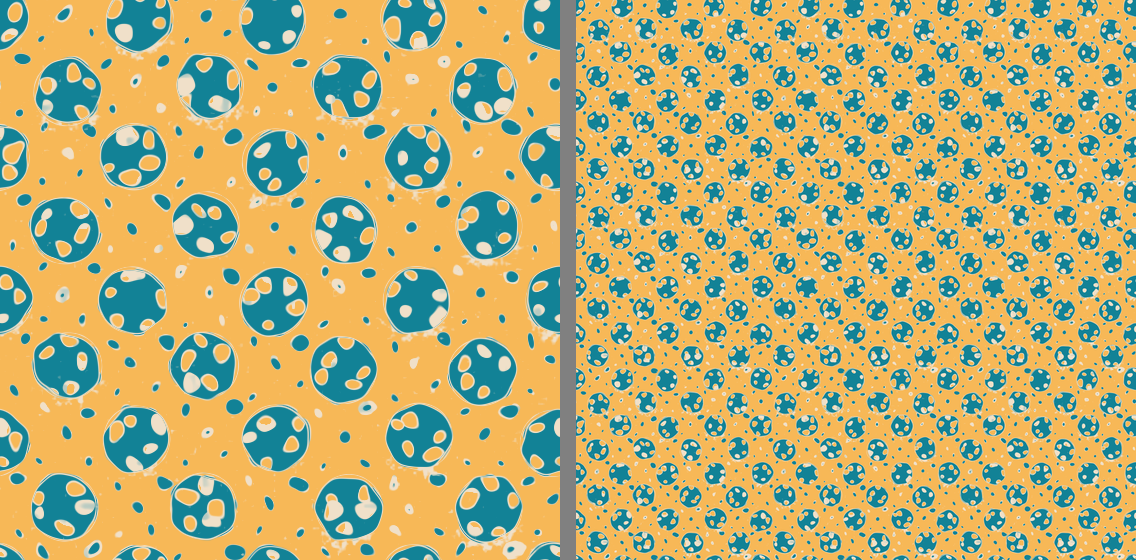
Left: one tile. Right: repeated 3 by 3.
Write a Shadertoy shader that draws this pattern.

```glsl
// Seamless staggered grid of teal discs pierced by cream-lined holes, on flat orange.
// Each of the 4 by 4 cells holds two discs, each with five loose blobs around it;
// hashed sizes and wrapping noise vary the outlines, fills and crumbs.

const float TAU = 6.2831853;
const vec3 ORANGE = vec3(0.97, 0.72, 0.34);
const vec3 TEAL = vec3(0.07, 0.51, 0.59);
const vec3 CREAM = vec3(0.94, 0.88, 0.79);
const vec3 MIST = vec3(0.66, 0.77, 0.75);

// Blob offsets from the disc centre and blob radii, in cells
const vec2 SPOT[5] = vec2[5](vec2(0.19, -0.30), vec2(-0.17, -0.30), vec2(0.345, -0.165),
                             vec2(0.145, 0.36), vec2(0.485, 0.04));
const vec2 SPOT_SIZE[5] = vec2[5](vec2(0.058, 0.045), vec2(0.023, 0.036), vec2(0.018, 0.025),
                                  vec2(0.021, 0.031), vec2(0.032, 0.042));

// Integer hash of a cell and a seed
vec3 hash(ivec2 cell, int seed) {
    uvec3 v = uvec3(cell, seed) * 1664525u + 1013904223u;
    v.x += v.y * v.z; v.y += v.z * v.x; v.z += v.x * v.y;
    v ^= v >> 16u;
    v.x += v.y * v.z; v.y += v.z * v.x; v.z += v.x * v.y;
    return vec3(v) / 4294967295.0;
}

// Value noise that wraps with the four-cell canvas
float noise(vec2 p, int perCell, int seed) {
    p *= float(perCell);
    ivec2 i = ivec2(floor(p));
    vec2 f = fract(p);
    f = f * f * (3.0 - 2.0 * f);
    int n = 4 * perCell;
    ivec2 a = i % n, b = (i + 1) % n;
    return mix(mix(hash(a, seed).x, hash(ivec2(b.x, a.y), seed).x, f.x),
               mix(hash(ivec2(a.x, b.y), seed).x, hash(b, seed).x, f.x), f.y);
}

vec2 rotate(vec2 v, float a) {
    return mat2(cos(a), sin(a), -sin(a), cos(a)) * v;
}

float ellipse(vec2 p, vec2 radii) {
    return (length(p / radii) - 1.0) * min(radii.x, radii.y);
}

// Antialiased coverage of a signed distance in cells
float fill(float d) {
    float px = 3.0 / iResolution.y;
    return 1.0 - smoothstep(-px, px, d);
}

// Position relative to the nearest lattice site, and that site's wrapped cell
vec2 nearestSite(vec2 q, out ivec2 cell) {
    vec2 site = floor(q + 0.5);
    cell = (ivec2(site) + 4) % 4;
    return q - site;
}

void mainImage(out vec4 fragColor, in vec2 fragCoord) {
    vec2 p = 4.0 * fragCoord / iResolution.xy;
    vec2 warp = vec2(noise(p, 8, 101), noise(p, 8, 102)) - 0.5;
    float smear = noise(p, 10, 103);
    float rough = noise(p, 22, 104);
    float grain = 0.65 * noise(p, 26, 105) + 0.35 * noise(p, 53, 106);
    vec3 paint = mix(CREAM, MIST, 0.8 * smoothstep(0.72, 0.95, noise(p, 13, 107)));
    vec3 col = ORANGE;
    ivec2 cell;

    for (int k = 0; k < 2; k++) {
        vec2 q = p - vec2(0.47, 0.365) - 0.5 * float(k);

        // Loose blobs: teal cores in uneven cream rings, some mostly cream
        for (int j = 0; j < 5; j++) {
            vec2 f = nearestSite(q - SPOT[j], cell);
            vec3 h = hash(cell, 16 * k + j);
            vec3 kind = hash(cell, 16 * k + j + 50);
            f = rotate(f - 0.07 * (h.xy - 0.5) + 0.045 * warp, 1.8 * (h.z - 0.5));
            float d = ellipse(f, SPOT_SIZE[j] * (0.75 + 0.45 * kind.x));
            float pale = step(0.8, kind.y) * (0.007 + 0.035 * smear);
            float ring = 0.003 + 0.016 * smoothstep(0.35, 0.95, rough) * kind.z;
            col = mix(col, paint, fill(d - ring));
            col = mix(col, TEAL, fill(d + pale));
        }

        // Disc outline
        vec2 f = nearestSite(q, cell);
        vec3 h = hash(cell, 16 * k + 5);
        f -= 0.05 * (h.xy - 0.5);
        vec2 g = rotate(f, TAU * h.z);
        float d = ellipse(g + 0.035 * rotate(warp, TAU * h.z), vec2(0.221, 0.234));

        // Crumbs scattered beneath some discs
        float below = smoothstep(0.08, 0.21, -f.y + 0.25 * (h.y - 0.5) * f.x);
        float shed = below * (1.0 - smoothstep(0.01, 0.13, d)) * smoothstep(0.3, 0.8, h.x);
        col = mix(col, CREAM, fill((0.98 - 0.48 * shed - grain) * 0.03));

        // Uneven cream rim with a loose second stroke and a broken teal arc
        float thick = smoothstep(0.55, 0.85, smear);
        float stroke = abs(length(f - 0.025 * (h.yz - 0.5)) - 0.237) - 0.004 * rough;
        col = mix(col, paint, fill(stroke));
        col = mix(col, paint, fill(d - 0.007 - 0.017 * thick));
        col = mix(col, TEAL, thick * fill(abs(d - 0.012) - 0.003));
        col = mix(col, TEAL, fill(d));

        // Holes: cream edges around orange, partly or wholly smeared with cream
        for (int i = 0; i < 5; i++) {
            vec3 r = hash(cell, 16 * k + 6 + i);
            vec3 look = hash(cell, 16 * k + 56 + i);
            float a = TAU * (float(i) + 0.6 * (r.x - 0.5)) / 5.0;
            vec2 centre = (0.11 + 0.09 * r.y) * vec2(cos(a), sin(a));
            vec2 size = vec2(0.052, 0.066) * (0.72 + 0.5 * r.z);
            float hole = ellipse(rotate(g - centre, -a + look.y) + 0.06 * warp, size);
            float start = mix(0.05, 1.25, look.x);
            float lining = 0.009 + 0.004 * rough + 0.09 * smoothstep(start, start + 0.15, smear);
            col = mix(col, paint, fill(max(hole, d)));
            col = mix(col, ORANGE, fill(max(hole + lining, d + 0.006)));
        }
    }
    fragColor = vec4(col, 1.0);
}
```
